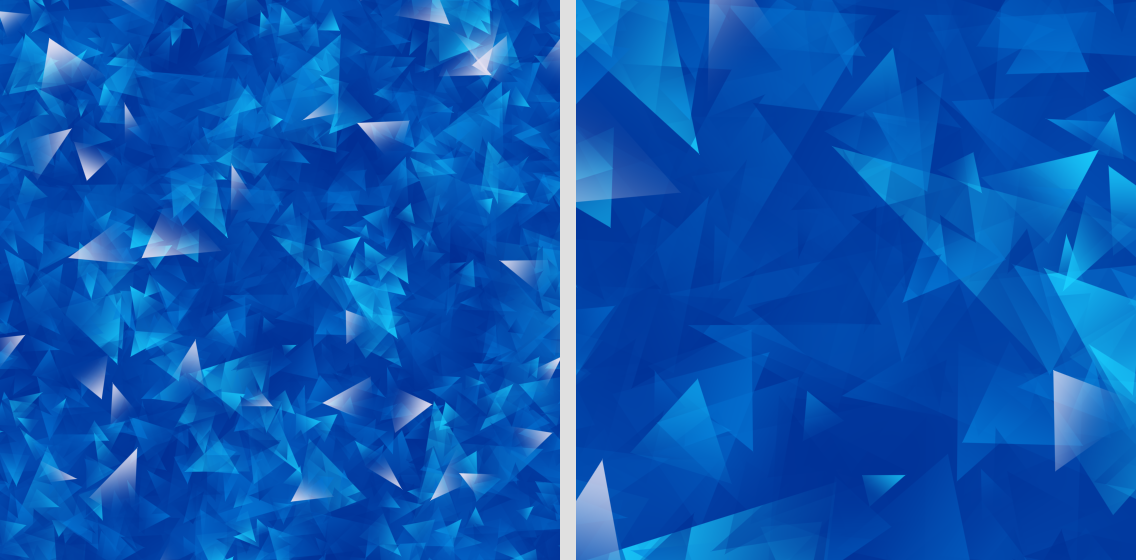
Left: the whole. Right: its middle third, enlarged.
Reproduce this background procedurally as a WebGL 2 fragment shader.

```glsl
#version 300 es
precision highp float;

uniform vec2 u_resolution;
out vec4 fragColor;

vec3 hash3(vec2 cell, float seed) {
    vec3 h = fract((cell.xyx + seed * 17.3) * vec3(0.1031, 0.1030, 0.0973));
    h += dot(h, h.yxz + 33.33);
    return fract((h.xxy + h.yzz) * h.zyx);
}

vec2 direction(float angle) {
    return vec2(cos(angle), sin(angle));
}

// Signed distance to the line a-b, positive on its left side
float edgeDistance(vec2 p, vec2 a, vec2 b) {
    vec2 along = normalize(b - a);
    return dot(p - a, vec2(-along.y, along.x));
}

// Coverage of a triangle inscribed in a circle, tip facing the angle
float triangle(vec2 p, float radius, float angle, vec2 skew, float blur) {
    vec2 tip = radius * direction(angle);
    vec2 left = radius * direction(angle + 2.3 + skew.x);
    vec2 right = radius * direction(angle - 2.3 - skew.y);
    float inside = min(edgeDistance(p, tip, left),
                   min(edgeDistance(p, left, right), edgeDistance(p, right, tip)));
    return smoothstep(-blur, blur, inside);
}

// Broad waves that gather the bright shards into clusters
float clusterGlow(vec2 p) {
    float waves = sin(p.x * 15.0 + 2.0 * sin(p.y * 9.0 + 1.0))
                + sin(p.y * 17.0 + 2.0 * sin(p.x * 12.0 + 4.0));
    return 0.5 + 0.25 * waves;
}

// Paints one jittered grid of fading shards over the given colour
vec3 paintShards(vec3 color, vec2 uv, float cells, float seed, bool pale) {
    vec2 p = uv * cells + seed * vec2(0.37, 0.61);
    vec2 home = floor(p);
    float blur = 0.75 * cells / min(u_resolution.x, u_resolution.y);
    for (int y = -1; y <= 1; y++) {
        for (int x = -1; x <= 1; x++) {
            vec2 cell = home + vec2(x, y);
            vec3 place = hash3(cell, seed);
            vec3 shape = hash3(cell, seed + 31.0);
            vec3 look = hash3(cell, seed + 67.0);
            if (pale && look.x > 0.5) continue;

            vec2 center = cell + place.xy;
            vec2 local = p - center;
            float radius = pale ? mix(0.24, 0.58, place.z) : mix(0.32, 0.85, place.z);
            float angle = 6.2832 * shape.x;
            float cover = triangle(local, radius, angle, (shape.yz - 0.5) * 0.9, blur);

            // Fade from the tip, along a slightly turned axis
            float axis = dot(local, direction(angle + (look.y - 0.5) * 1.3)) / radius;
            float fade = smoothstep(-0.65, 0.95, axis);

            if (pale) {
                float strength = mix(0.75, 1.0, look.z) * pow(fade, 1.4);
                color = mix(color, vec3(0.91, 0.89, 0.95), cover * strength);
            } else {
                float glow = clusterGlow(center / cells);
                float tone = look.x * look.x * mix(0.25, 1.5, glow);
                float spark = smoothstep(0.42, 1.0, tone);
                vec3 tint = mix(vec3(0.0, 0.19, 0.59), vec3(0.01, 0.48, 0.86),
                                smoothstep(0.0, 0.45, tone));
                tint = mix(tint, vec3(0.10, 0.82, 1.0), spark);
                float strength = mix(0.28, 0.75, look.z) + 0.2 * spark;
                color = mix(color, tint, cover * strength * mix(0.12, 1.0, fade));
            }
        }
    }
    return color;
}

void main() {
    vec2 uv = gl_FragCoord.xy / min(u_resolution.x, u_resolution.y);
    vec3 color = mix(vec3(0.005, 0.18, 0.58), vec3(0.01, 0.31, 0.71), clusterGlow(uv));

    // Blue shards, from large to small
    for (int i = 0; i < 8; i++) {
        color = paintShards(color, uv, 4.2 * pow(1.27, float(i)), float(i) + 1.0, false);
    }

    // Sparse pale shards on top
    color = paintShards(color, uv, 7.0, 11.0, true);
    fragColor = vec4(color, 1.0);
}
```
